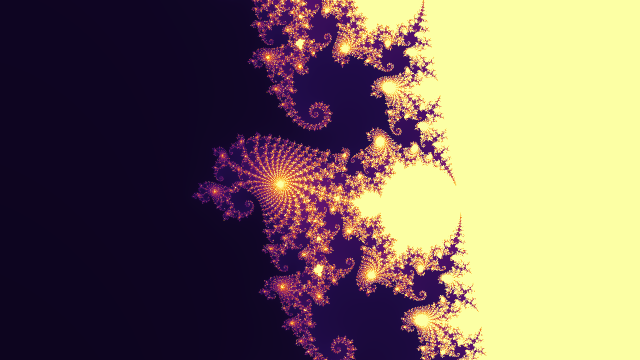
Reproduce this background procedurally as a WebGL 1 fragment shader.

```glsl
precision highp float;
// Draws a spiral valley on the edge of the Mandelbrot set in dark violet, ember and pale yellow.

uniform vec2 u_resolution;

const float MAX_STEPS = 500.0;

// Heat ramp in eight equal linear pieces, t from 0 to 1.
vec3 heat(float t) {
  float x = clamp(t, 0.0, 1.0) * 8.0;
  vec3 c = mix(vec3(0.001, 0.0, 0.014), vec3(0.129, 0.047, 0.290), min(x, 1.0));
  c = mix(c, vec3(0.341, 0.063, 0.431), clamp(x - 1.0, 0.0, 1.0));
  c = mix(c, vec3(0.541, 0.133, 0.416), clamp(x - 2.0, 0.0, 1.0));
  c = mix(c, vec3(0.737, 0.216, 0.329), clamp(x - 3.0, 0.0, 1.0));
  c = mix(c, vec3(0.894, 0.353, 0.192), clamp(x - 4.0, 0.0, 1.0));
  c = mix(c, vec3(0.976, 0.557, 0.035), clamp(x - 5.0, 0.0, 1.0));
  c = mix(c, vec3(0.976, 0.796, 0.208), clamp(x - 6.0, 0.0, 1.0));
  return mix(c, vec3(0.988, 1.0, 0.643), clamp(x - 7.0, 0.0, 1.0));
}

// Smooth escape time as a fraction of the step limit; 1 inside the set.
float escapeTime(vec2 c) {
  // The main cardioid never escapes, so skip its iterations.
  float a = c.x - 0.25;
  float q = a * a + c.y * c.y;
  if (q * (q + a) < 0.25 * c.y * c.y) return 1.0;

  vec2 z = vec2(0.0);
  for (float n = 0.0; n < MAX_STEPS; n++) {
    z = vec2(z.x * z.x - z.y * z.y, 2.0 * z.x * z.y) + c;
    float r2 = dot(z, z);
    if (r2 > 65536.0) {
      return (n + 1.0 - log2(0.5 * log2(r2))) / MAX_STEPS;
    }
  }
  return 1.0;
}

void main() {
  // Average a 2 by 2 grid of samples to smooth the fine filaments.
  vec3 color = vec3(0.0);
  for (int j = 0; j < 2; j++) {
    for (int i = 0; i < 2; i++) {
      vec2 offset = vec2(float(i), float(j)) * 0.5 - 0.25;
      vec2 p = (gl_FragCoord.xy + offset - 0.5 * u_resolution) / u_resolution.y;
      color += heat(escapeTime(vec2(-0.745, -0.115) + p * 0.0132));
    }
  }
  gl_FragColor = vec4(color * 0.25, 1.0);
}
```
